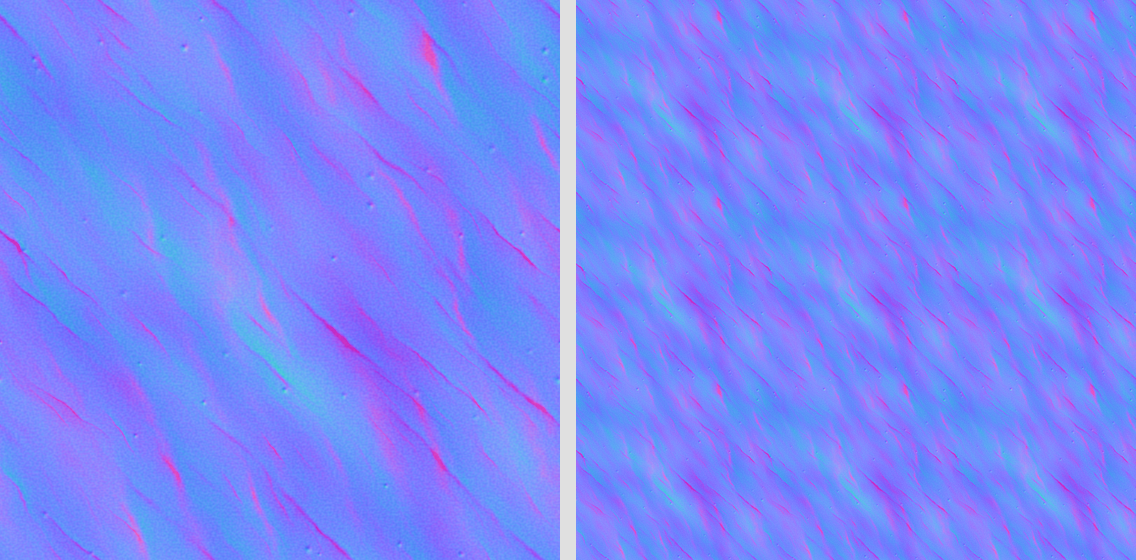
Left, the tile; right, the same tile 3 across and 3 down.
Reproduce this texture map procedurally as a WebGL 1 fragment shader.

```glsl
precision highp float;
// Tangent-space normal map of wind-swept, creased cloth or snow. Broad stretched
// noise tilts the ground; scattered slanting folds, small knots and grain add to it.
// All lattices are sheared by whole cells, so every layer wraps at the borders.
uniform vec2 u_resolution;

#define GROUND_TILT   0.34               // strength of the broad undulation
#define GROUND_BIAS   vec2(-0.125, 0.095) // balances the one-sided folds
#define STEEP_FOLDS   0.68               // pink, nearly upright folds
#define WIDE_FOLDS    0.34               // pale pink bands
#define SLANT_FOLDS   0.78               // purple, diagonal folds
#define FINE_FOLDS    0.55               // short wrinkles
#define BEND          0.055              // how far folds meander
#define RAGGED        0.0035             // small wobble of the fold edges
#define KNOT_HEIGHT   0.9
#define KNOT_RADIUS   0.0045
#define GRAIN         0.16
#define MAX_TILT      0.84

vec3 hash3(vec2 c, float seed) {
  vec3 q = fract(c.xyx * vec3(0.1031, 0.1030, 0.0973) + seed * vec3(0.137, 0.371, 0.713));
  q += dot(q, q.yxz + 33.33);
  return fract((q.xxy + q.yzz) * q.zyx);
}

// Lattice of n cells whose columns drift sideways by "shear" cells per canvas height.
vec2 toLattice(vec2 p, vec2 n, float shear) {
  return vec2(n.x * p.x - shear * p.y, n.y * p.y);
}

vec2 wrapCell(vec2 c, vec2 n, float shear) {
  float turns = floor((c.y + 0.5) / n.y);
  return vec2(floor(mod(c.x + shear * turns + 0.5, n.x)), c.y - turns * n.y);
}

float corner(vec2 c, vec2 f, vec2 n, float shear, float seed) {
  float angle = 6.2831853 * hash3(wrapCell(c, n, shear), seed).x;
  return dot(vec2(cos(angle), sin(angle)), f);
}

// Tiling gradient noise, about -0.7 to 0.7.
float noise(vec2 p, vec2 n, float shear, float seed) {
  vec2 q = toLattice(p, n, shear), c = floor(q), f = q - c;
  vec2 w = f * f * f * (f * (f * 6.0 - 15.0) + 10.0);
  vec2 e = vec2(1.0, 0.0);
  float top = mix(corner(c, f, n, shear, seed), corner(c + e, f - e, n, shear, seed), w.x);
  float low = mix(corner(c + e.yx, f - e.yx, n, shear, seed),
                  corner(c + 1.0, f - 1.0, n, shear, seed), w.x);
  return mix(top, low, w.y);
}

// One tapered fold per cell: sharp core, soft glow on its left, slight counter slope right.
vec2 folds(vec2 p, vec2 n, float shear, float width, float seed) {
  vec2 q = toLattice(p, n, shear), cell = floor(q);
  float slope = 0.0;
  for (int j = -1; j <= 1; j++) {
    for (int i = -1; i <= 1; i++) {
      vec2 c = cell + vec2(float(i), float(j));
      vec3 r = hash3(wrapCell(c, n, shear), seed);
      float strength = fract(r.z * 7.31);
      vec2 d = q - c - r.xy;
      d.x += (r.z - 0.5) * 0.45 * d.y;
      float taper = 1.0 - smoothstep(0.0, mix(0.5, 0.95, r.z), abs(d.y));
      float across = d.x / n.x / (width * mix(0.6, 1.3, r.z));
      float core = exp(-across * across);
      float glow = smoothstep(-0.5, 0.0, d.x) * (1.0 - smoothstep(-0.5, 1.0, across));
      float counter = exp(-(across - 2.2) * (across - 2.2) * 0.4);
      slope += strength * taper * (core * taper + 0.32 * glow - 0.24 * counter);
    }
  }
  return slope * normalize(vec2(1.0, -shear / n.x));
}

// Sparse little domes.
vec2 knots(vec2 p, float n) {
  vec2 q = p * n, cell = floor(q), tilt = vec2(0.0);
  for (int j = -1; j <= 1; j++) {
    for (int i = -1; i <= 1; i++) {
      vec2 c = cell + vec2(float(i), float(j));
      vec3 r = hash3(wrapCell(c, vec2(n), 0.0), 21.0);
      vec2 d = (q - c - r.xy) / (n * KNOT_RADIUS * mix(0.6, 1.2, r.x));
      tilt += step(0.5, r.z) * r.z * d * exp(-dot(d, d));
    }
  }
  return tilt * KNOT_HEIGHT;
}

void main() {
  vec2 uv = gl_FragCoord.xy / u_resolution;
  uv.y = 1.0 - uv.y;  // green points down

  // Meandering domain with ragged edges
  vec2 p = uv;
  p.x += BEND * noise(uv, vec2(3.0), 0.0, 1.0) + 0.013 * noise(uv, vec2(15.0), 0.0, 2.0);
  p.x += RAGGED * (noise(uv, vec2(44.0), 0.0, 14.0) + 0.5 * noise(uv, vec2(95.0), 0.0, 15.0));
  p.y += 0.5 * BEND * noise(uv, vec2(4.0), 0.0, 3.0);

  // Broad ground undulation, stretched along the folds
  float ground = noise(p, vec2(4.0, 2.0), 2.0, 4.0)
               + 0.75 * noise(p, vec2(9.0, 4.0), 5.0, 5.0)
               + 0.5 * noise(p, vec2(22.0, 8.0), 14.0, 6.0)
               + 0.3 * noise(p, vec2(52.0, 24.0), 34.0, 16.0);
  vec2 tilt = GROUND_BIAS + GROUND_TILT * ground * vec2(1.0, -0.95);
  tilt += 0.24 * noise(p, vec2(6.0, 3.0), 4.0, 7.0);

  // Folds of several sizes and directions, with patchy strength
  float patchy = 0.9 + 1.1 * noise(p, vec2(20.0, 14.0), 9.0, 8.0)
               + 0.6 * noise(p, vec2(60.0, 45.0), 20.0, 17.0);
  tilt += patchy * (STEEP_FOLDS * folds(p, vec2(7.0, 4.0), 3.0, 0.008, 9.0)
                  + WIDE_FOLDS * folds(p, vec2(6.0, 3.0), 2.0, 0.017, 18.0)
                  + SLANT_FOLDS * folds(p, vec2(8.0, 6.0), 9.0, 0.005, 10.0)
                  + FINE_FOLDS * folds(p, vec2(14.0, 9.0), 10.0, 0.0035, 11.0));

  // Knots and woven grain
  tilt += knots(uv, 9.0);
  tilt += GRAIN * vec2(noise(uv, vec2(230.0), 0.0, 12.0), noise(uv, vec2(190.0, 240.0), 0.0, 13.0));

  tilt *= min(1.0, MAX_TILT / max(length(tilt), 0.001));
  vec3 normal = vec3(tilt, sqrt(1.0 - dot(tilt, tilt)));
  gl_FragColor = vec4(0.5 + 0.5 * normal, 1.0);
}
```
